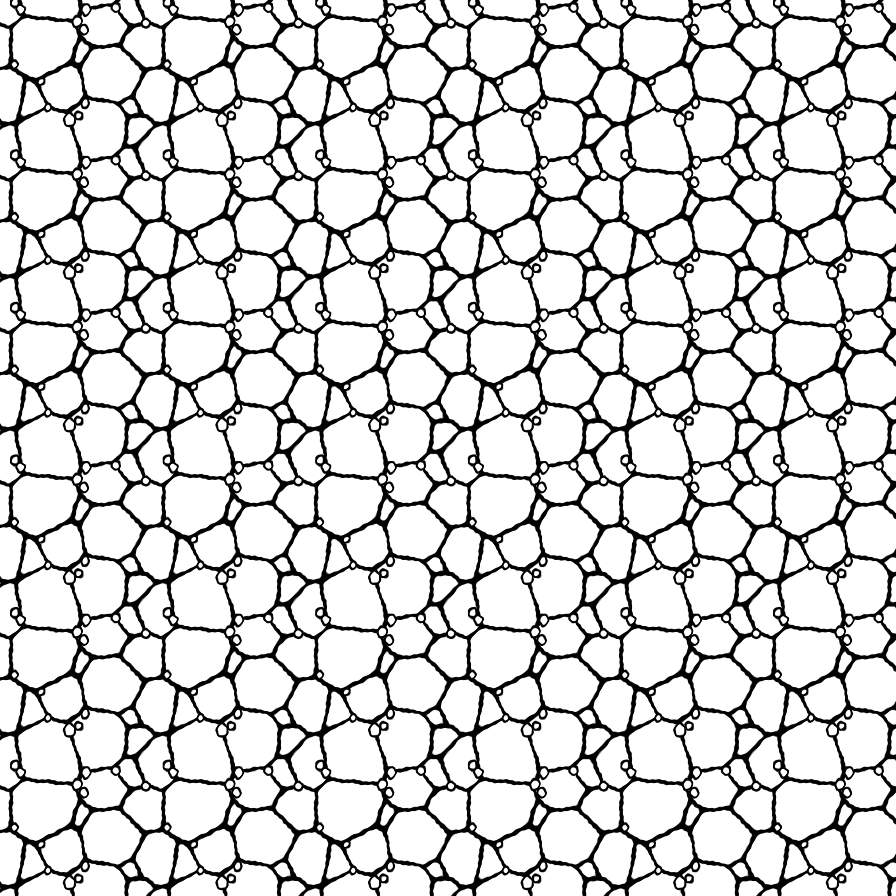
Give the GLSL for this pattern, as a WebGL 2 fragment shader.

```glsl
#version 300 es
precision highp float;
// Tiling crazy-paving: white stones set in black joints, with pebbles in the gaps.
// Stones are cells of a wrapped power diagram; a soft minimum over the distances
// to the cell borders rounds the corners, and layered sines roughen the edges.

uniform vec2 u_resolution;
out vec4 fragColor;

// Lengths are in stone units: one repeat is PERIOD wide, the canvas is SPAN wide.
const float SPAN = 1152.0;
const float PERIOD = 196.2;               // about 5.87 repeats each way
const vec2 ORIGIN = vec2(-384.0);         // stone coordinate of the top left corner
const float HALF_JOINT = 2.4;             // half the usual joint width
const float JOINT_VARIATION = 0.5;
const float CORNER_SOFTNESS = 1.7;
const float PEBBLE_JOINT = 3.0;           // black rim around each pebble
const float ROUGHNESS = 0.65;
const float EDGE_BLUR = 0.65;             // in output pixels
const vec3 JOINT_COLOR = vec3(0.005);
const vec3 STONE_COLOR = vec3(1.0);
const float TAU = 6.2831853;

// Stone seeds: centre x, y (downward) and power weight.
const int STONES = 14;
const vec3 stones[STONES] = vec3[](
    vec3(64, 66, 200), vec3(147, 41, -600), vec3(190, 66, -700),
    vec3(151, 106, 150), vec3(112, 82, -1400), vec3(206, 132, -600),
    vec3(91, 118, -650), vec3(46, 138, -1250), vec3(71, 193, 300),
    vec3(138, 173, 300), vec3(178, 177, -750), vec3(206, 204, -550),
    vec3(177, 215, -850), vec3(173, 149, -1000));

// Pebbles: centre x, y and radius.
const int PEBBLES = 13;
const vec3 pebbles[PEBBLES] = vec3[](
    vec3(98, 162, 6), vec3(110, 157, 3.5), vec3(118, 141, 4),
    vec3(61, 113, 3), vec3(27, 92, 3), vec3(108, 36, 5),
    vec3(116, 47, 4), vec3(119, 21, 5), vec3(157, 18, 4),
    vec3(196, 38, 4), vec3(28, 12, 4), vec3(35, 21, 4),
    vec3(70, 147, 3));

// Shortest offset from p to any wrapped copy of the centre.
vec2 wrappedOffset(vec2 center, vec2 p) {
    return mod(center - p + 0.5 * PERIOD, PERIOD) - 0.5 * PERIOD;
}

// Periodic wobble that makes the outlines look hand cut.
vec2 roughen(vec2 p) {
    vec2 a = TAU * p / PERIOD;
    vec2 coarse = sin(a.yx * 7.0 + 2.0 * sin(a * 5.0));
    vec2 fine = sin(a.yx * 23.0 + a * 11.0 + 1.7);
    return p + ROUGHNESS * (coarse + 0.5 * fine);
}

// Power of the point relative to a seed; the lowest value owns the point.
float seedPower(vec3 seed, vec2 p) {
    vec2 offset = wrappedOffset(seed.xy, p);
    return dot(offset, offset) - seed.z;
}

// Softened distance from p to the border of its own cell.
float cellBorder(vec2 p) {
    int owner = 0;
    float lowest = 1e9;
    for (int i = 0; i < STONES; i++) {
        float power = seedPower(stones[i], p);
        if (power < lowest) {
            lowest = power;
            owner = i;
        }
    }
    vec2 home = wrappedOffset(stones[owner].xy, p);
    float total = 1e-20;
    for (int i = 0; i < STONES; i++) {
        if (i == owner) continue;
        vec2 other = wrappedOffset(stones[i].xy, p);
        float border = (seedPower(stones[i], p) - lowest) / (2.0 * length(other - home));
        total += exp(-border / CORNER_SOFTNESS);
    }
    return -CORNER_SOFTNESS * log(total);
}

// Distance to the nearest pebble outline, negative inside.
float pebbleDistance(vec2 p) {
    float nearest = 1e9;
    for (int i = 0; i < PEBBLES; i++) {
        vec2 offset = wrappedOffset(pebbles[i].xy, p);
        nearest = min(nearest, length(offset * vec2(1.1, 0.92)) - pebbles[i].z);
    }
    return nearest;
}

void main() {
    vec2 uv = gl_FragCoord.xy / u_resolution;
    vec2 p = ORIGIN + SPAN * vec2(uv.x, 1.0 - uv.y);
    vec2 q = roughen(p);

    // Joint width drifts gently across each repeat.
    vec2 phase = TAU * p / PERIOD;
    float joint = HALF_JOINT + JOINT_VARIATION * sin(2.0 * phase.x + 1.0) * sin(3.0 * phase.y);

    // Pebbles push the stones back, then fill the space themselves.
    float pebble = pebbleDistance(q);
    float stone = min(cellBorder(q) - joint, pebble - PEBBLE_JOINT);
    float inside = max(stone, -pebble);

    float blur = EDGE_BLUR * SPAN / min(u_resolution.x, u_resolution.y);
    float coverage = smoothstep(-blur, blur, inside);
    fragColor = vec4(mix(JOINT_COLOR, STONE_COLOR, coverage), 1.0);
}
```
